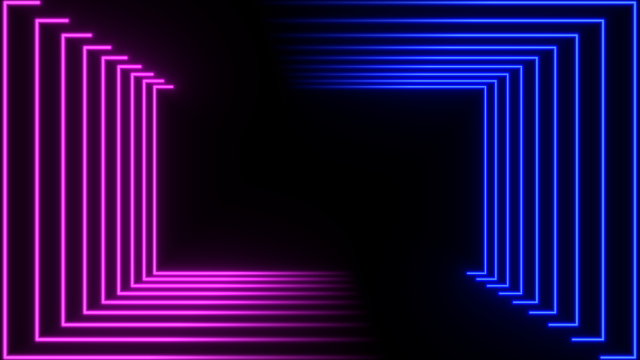
Reproduce this background procedurally as a WebGL 1 fragment shader.

```glsl
precision highp float;
uniform vec2 u_resolution;

#define FRAMES 9
#define DEPTH_STEP 0.113
#define CORNER vec2(0.875, 0.493)
#define STUB_END -0.782
#define TAIL_END 0.1875
#define PINK vec3(0.86, 0.02, 0.88)
#define PINK_HOT vec3(0.14, 0.38, 0.12)
#define BLUE vec3(0.005, 0.02, 1.0)
#define BLUE_HOT vec3(0.34, 0.58, 0.0)
// Widths of the coloured tube and of its hot centre
#define PINK_WIDTHS vec2(0.0070, 0.0042)
#define BLUE_WIDTHS vec2(0.0075, 0.0032)

float segmentDistance(vec2 p, vec2 a, vec2 b) {
  vec2 ap = p - a, ab = b - a;
  return length(ap - ab * clamp(dot(ap, ab) / dot(ab, ab), 0.0, 1.0));
}

// x: coloured tube with its near and far glow, y: hot centre
vec2 neon(float d, vec2 widths) {
  vec2 q = d / widths;
  vec2 core = exp(-q * q);
  float glow = 0.30 * exp(-d / 0.0110) + 0.058 * exp(-d / 0.075);
  return vec2(0.8 * core.x + glow, core.y);
}

// Receding open frames: short top stub, left side, fading bottom tail
vec2 frameStack(vec2 p, vec2 lineWidths) {
  vec2 light = vec2(0.0);
  for (int i = 0; i < FRAMES; i++) {
    float scale = 1.0 / (1.0 + DEPTH_STEP * float(i));
    vec2 top = vec2(-CORNER.x, CORNER.y) * scale;
    vec2 bottom = -CORNER * scale;
    vec2 stub = vec2(STUB_END * scale, top.y);
    vec2 tail = vec2(TAIL_END * scale, bottom.y);
    vec2 widths = max(lineWidths * mix(0.4, 1.0, scale), 0.8 / u_resolution.y);

    float solid = min(segmentDistance(p, top, stub), segmentDistance(p, top, bottom));
    float along = (tail.x - p.x) / (tail.x - bottom.x);
    float fade = clamp(along * 1.6, 0.0, 1.0);
    vec2 tailLight = neon(segmentDistance(p, bottom, tail), widths);
    light += max(neon(solid, widths), tailLight * vec2(fade, fade * fade));
  }
  return light;
}

void main() {
  vec2 p = (gl_FragCoord.xy - 0.5 * u_resolution) / u_resolution.y;

  // The blue stack is the pink one turned half around
  vec2 pink = frameStack(p, PINK_WIDTHS);
  vec2 blue = frameStack(-p, BLUE_WIDTHS);

  vec3 color = PINK * pink.x + PINK_HOT * pink.y;
  color += BLUE * blue.x + BLUE_HOT * blue.y;
  gl_FragColor = vec4(min(color, 1.0), 1.0);
}
```
